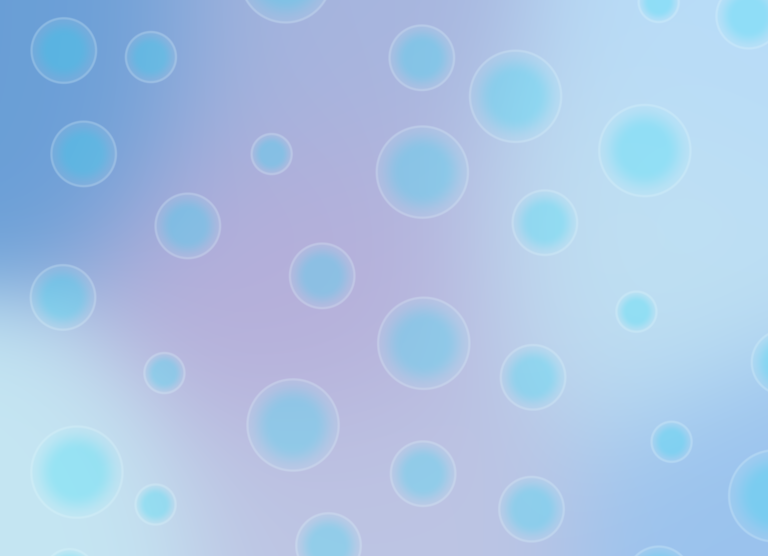
A WebGL 1 fragment shader for this background:

```glsl
precision highp float;

uniform vec2 u_resolution;

#define CELL_SIZE 0.235
#define GRID_ANGLE 0.42
#define GRID_SHIFT vec2(3.3, 7.6)
#define SPOT_FALLOFF 12.0
#define BUBBLE_TINT vec3(0.20, 0.88, 0.97)
#define TINT_OPACITY 0.31
#define RIM_OPACITY 0.17
#define RIM_WIDTH 0.004

vec3 hash3(vec2 cell) {
    vec3 s = vec3(dot(cell, vec2(127.1, 311.7)),
                  dot(cell, vec2(269.5, 183.3)),
                  dot(cell, vec2(419.2, 371.9)));
    return fract(sin(s) * 43758.55);
}

// Soft colour spot: weighted colour in rgb, weight in a
vec4 spot(vec2 uv, vec2 center, vec3 color) {
    vec2 d = (uv - center) * vec2(u_resolution.x / u_resolution.y, 1.0);
    return vec4(color, 1.0) * exp(-SPOT_FALLOFF * dot(d, d));
}

vec3 softGradient(vec2 uv) {
    vec4 sum = spot(uv, vec2(0.04, 0.94), vec3(0.41, 0.62, 0.84));
    sum += spot(uv, vec2(0.44, 0.95), vec3(0.65, 0.71, 0.87));
    sum += spot(uv, vec2(0.96, 0.95), vec3(0.72, 0.86, 0.97));
    sum += spot(uv, vec2(0.43, 0.52), vec3(0.71, 0.68, 0.85));
    sum += spot(uv, vec2(0.82, 0.57), vec3(0.75, 0.88, 0.95));
    sum += spot(uv, vec2(0.00, 0.00), vec3(0.77, 0.90, 0.95));
    sum += spot(uv, vec2(0.50, 0.05), vec3(0.74, 0.77, 0.89));
    sum += spot(uv, vec2(1.00, 0.02), vec3(0.60, 0.76, 0.93));
    return sum.rgb / sum.a;
}

// Four bubble sizes, as radii in canvas heights
float bubbleRadius(float pick) {
    float radius = mix(0.084, 0.060, step(0.28, pick));
    radius = mix(radius, 0.047, step(0.64, pick));
    return mix(radius, 0.038, step(0.80, pick));
}

// Offset to the bubble of this cell in xy, its radius in z
vec3 nearestBubble(vec2 p) {
    float c = cos(GRID_ANGLE);
    float s = sin(GRID_ANGLE);
    vec2 q = mat2(c, s, -s, c) * p / CELL_SIZE + GRID_SHIFT;
    q.x += 0.5 * mod(floor(q.y), 2.0);

    // Jitter only as far as the bubble stays inside its cell
    vec3 rnd = hash3(floor(q));
    float radius = bubbleRadius(rnd.z);
    float room = 0.48 - radius / CELL_SIZE;
    vec2 center = 0.5 + (rnd.xy * 2.0 - 1.0) * room;
    return vec3((fract(q) - center) * CELL_SIZE, radius);
}

vec3 paintBubble(vec3 base, vec3 bubble) {
    float pixel = 1.0 / u_resolution.y;
    float dist = length(bubble.xy);
    float edge = dist - bubble.z;
    float inside = 1.0 - smoothstep(-pixel, pixel, edge);

    // Tint fades towards the rim, where a pale glow takes over
    float fade = smoothstep(0.45, 1.0, dist / bubble.z);
    vec3 color = mix(base, BUBBLE_TINT, TINT_OPACITY * (1.0 - 0.8 * fade));
    color = mix(color, vec3(1.0), 0.08 * fade);

    float rim = smoothstep(-RIM_WIDTH - pixel, -RIM_WIDTH + pixel, edge);
    color = mix(color, vec3(1.0), RIM_OPACITY * rim);
    return mix(base, color, inside);
}

void main() {
    vec2 p = gl_FragCoord.xy / u_resolution.y;
    vec3 color = softGradient(gl_FragCoord.xy / u_resolution);
    gl_FragColor = vec4(paintBubble(color, nearestBubble(p)), 1.0);
}
```
